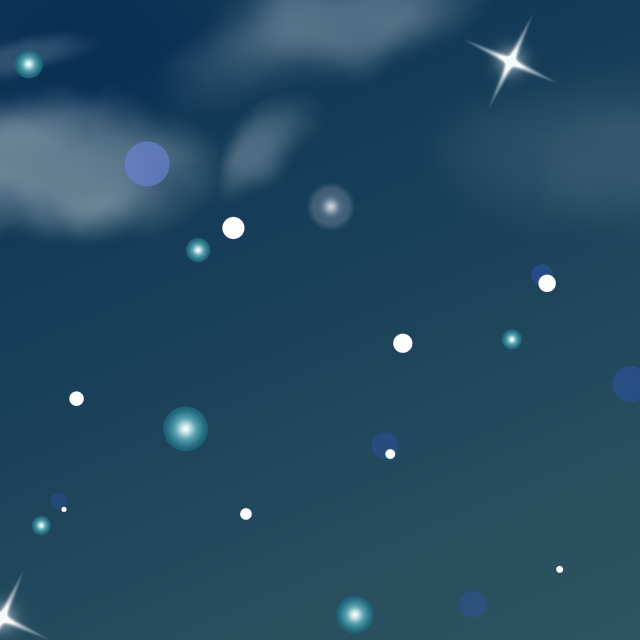
Reproduce this background procedurally as a Shadertoy shader.

```glsl
float hash(vec2 p) {
    return fract(sin(dot(p, vec2(127.1, 311.7))) * 43758.5);
}

float noise(vec2 p) {
    vec2 cell = floor(p), f = fract(p);
    f = f * f * f * (f * (f * 6.0 - 15.0) + 10.0);
    return mix(mix(hash(cell), hash(cell + vec2(1, 0)), f.x),
               mix(hash(cell + vec2(0, 1)), hash(cell + vec2(1, 1)), f.x), f.y);
}

float fbm(vec2 p) {
    float sum = 0.0, amp = 0.55;
    for (int i = 0; i < 4; i++) {
        sum += amp * noise(p);
        p = mat2(1.6, 1.0, -1.0, 1.6) * p + 5.3;
        amp *= 0.42;
    }
    return sum;
}

// Soft ellipse, sheared upward to the right by tilt
float puff(vec2 p, vec2 center, vec2 size, float tilt) {
    vec2 d = p - center;
    d.y -= tilt * d.x;
    return smoothstep(1.0, 0.25, length(d / size));
}

// Evenly spread positions from a low-discrepancy sequence
vec2 scatter(float i, vec2 seed) {
    return fract(seed + i * vec2(0.7549, 0.5698));
}

vec2 whitePosition(float i) {
    return scatter(i, vec2(0.1, 0.2)) * vec2(1.0, 0.62) + vec2(0.0, 0.08);
}

float disc(vec2 p, float radius, float px) {
    return smoothstep(px, -px, length(p) - radius);
}

// Four tapering beams around a glowing core
float sparkle(vec2 p) {
    vec2 q = vec2(dot(p, vec2(0.906, -0.423)), dot(p, vec2(0.423, 0.906)));
    vec2 taper = max(1.0 - abs(q) / 0.082, 0.0);
    vec2 width = 0.0012 + 0.0045 * taper;
    vec2 beam = exp(-q.yx * q.yx / (width * width)) * taper;
    return min(beam.x + beam.y + 0.45 * exp(-dot(p, p) / 0.0005), 1.0);
}

void mainImage(out vec4 fragColor, in vec2 fragCoord) {
    vec2 uv = fragCoord / iResolution.xy;
    float px = 0.75 / iResolution.y;

    // Night sky gradient
    float slope = dot(vec2(uv.x, 1.0 - uv.y), vec2(0.33, 0.77));
    vec3 color = mix(vec3(0.05, 0.205, 0.33), vec3(0.09, 0.245, 0.345), smoothstep(0.0, 0.5, slope));
    color = mix(color, vec3(0.175, 0.325, 0.375), smoothstep(0.35, 1.12, slope));
    color = mix(color, vec3(0.03, 0.18, 0.33), 0.7 * puff(uv, vec2(0.15, 0.92), vec2(0.25, 0.16), 0.0));

    // Clouds
    vec2 warp = vec2(fbm(uv * 7.0), fbm(uv * 7.0 + 31.0)) - 0.47;
    vec2 p = uv + warp * vec2(0.12, 0.09);
    float cloud = 0.58 * puff(p, vec2(0.06, 0.74), vec2(0.31, 0.125), 0.0);
    cloud = max(cloud, 0.4 * puff(p, vec2(0.52, 0.97), vec2(0.29, 0.13), 0.35));
    cloud = max(cloud, 0.3 * puff(p, vec2(0.40, 0.755), vec2(0.09, 0.065), 0.5));
    cloud = max(cloud, 0.2 * puff(p, vec2(0.03, 0.92), vec2(0.12, 0.04), 0.3));
    cloud = max(cloud, 0.17 * puff(p, vec2(1.0, 0.77), vec2(0.36, 0.16), 0.0));
    cloud *= 0.65 + 0.7 * fbm(uv * vec2(5.0, 8.0) + 9.0);
    color = mix(color, vec3(0.72, 0.77, 0.81), cloud);

    // Translucent blue discs, half of them tucked behind white dots
    for (float i = 0.0; i < 6.0; i++) {
        vec2 center = i < 3.0 ? whitePosition(i) + vec2(-0.008, 0.013)
                              : scatter(i - 3.0, vec2(0.23, 0.93)) * vec2(1.0, 0.8);
        float radius = i < 3.0 ? 0.013 + 0.004 * i : 0.035 - 0.007 * (i - 3.0);
        vec3 blue = i == 3.0 ? vec3(0.42, 0.51, 0.83) : vec3(0.17, 0.32, 0.64);
        color = mix(color, blue, disc(uv - center, radius, px) * (0.4 + 0.3 * fract(i * 0.618)));
    }

    // Teal orbs with bright centers
    for (float i = 0.0; i < 6.0; i++) {
        vec2 d = uv - scatter(i, vec2(0.29, 0.33));
        float size = fract(0.95 + i * 0.618);
        float radius = 0.015 + 0.022 * size * size;
        float t = length(d) / radius;
        vec3 orb = mix(vec3(0.95, 0.98, 0.98), vec3(0.35, 0.64, 0.69), smoothstep(0.0, 0.55, t));
        orb = mix(orb, vec3(0.11, 0.39, 0.47), smoothstep(0.35, 1.0, t));
        color = mix(color, orb, disc(d, radius, px));
    }

    // Solid white dots
    for (float i = 0.0; i < 8.0; i++) {
        float radius = 0.004 + 0.0155 * fract(i * 0.618);
        color = mix(color, vec3(1.0), disc(uv - whitePosition(i), radius, px));
    }

    // Hazy star
    float r = length(uv - vec2(0.517, 0.677));
    float haze = 0.2 * smoothstep(0.04, 0.026, r) + 0.65 * exp(-r * r / 0.00012);
    color = mix(color, vec3(0.88, 0.9, 0.94), haze);

    // Sparkles, the second one cut by the left edge
    for (float i = 0.0; i < 2.0; i++) {
        vec2 center = fract(vec2(0.798, 0.904) + i * vec2(0.205, 0.131));
        color = mix(color, vec3(0.97, 0.98, 0.99), sparkle(uv - center));
    }

    fragColor = vec4(color, 1.0);
}
```
